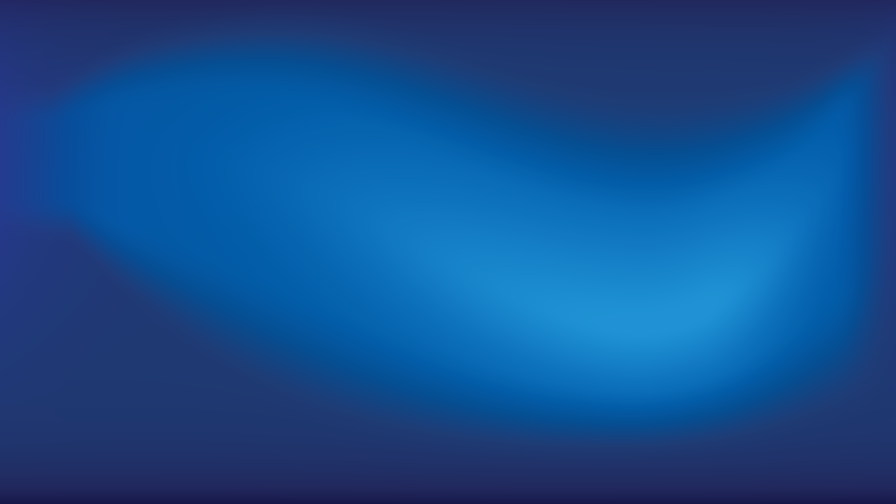
Reproduce this background procedurally as a Shadertoy shader.

```glsl
// A soft glowing blue wave that dips to the right across a navy backdrop.

// Linear 0..1 progress of t between a and b
float span(float a, float b, float t) {
    return clamp((t - a) / (b - a), 0.0, 1.0);
}

// Smooth fall from 1 at a to 0 at b
float fall(float a, float b, float t) {
    return 1.0 - smoothstep(a, b, t);
}

float square(float v) {
    return v * v;
}

// Light level to colour: ink, navy, slate blue, deep blue, azure, sky
vec3 waveColor(float level) {
    vec3 color = mix(vec3(0.06, 0.055, 0.24), vec3(0.13, 0.155, 0.36), span(-0.2, 0.0, level));
    color = mix(color, vec3(0.12, 0.235, 0.46), span(0.0, 0.25, level));
    color = mix(color, vec3(0.02, 0.305, 0.57), span(0.25, 0.45, level));
    color = mix(color, vec3(0.01, 0.365, 0.66), span(0.45, 0.62, level));
    color = mix(color, vec3(0.06, 0.46, 0.75), span(0.62, 0.8, level));
    return mix(color, vec3(0.12, 0.57, 0.83), span(0.8, 1.0, level));
}

void mainImage(out vec4 fragColor, in vec2 fragCoord) {
    vec2 uv = fragCoord / iResolution.xy;
    float x = uv.x;

    // Crest line and the two soft borders of the wave
    float ridge = 0.35 + 0.33 * fall(0.2, 0.72, x) + 5.9 * square(max(x - 0.71, 0.0));
    float upper = 0.687 + 0.22 * fall(0.29, 0.73, x)
                + 3.5 * square(max(x - 0.73, 0.0)) - 2.0 * square(max(0.29 - x, 0.0));
    float lower = 0.155 + (x < 0.7 ? 1.05 : 2.4) * square(x - 0.7);

    // Distance from the crest, 1 at either border
    float offset = uv.y - ridge;
    float reach = offset > 0.0 ? max(upper - ridge, 0.12) : max(ridge - lower, 0.12);
    float away = sqrt(square(offset / reach) + 0.006);

    // Broad body of the wave and the brighter glow along its crest
    float sides = smoothstep(-0.04, 0.15, x) * fall(0.93, 1.01, x);
    float body = 0.35 * sides * fall(0.6, 1.4, away);
    float strength = 0.46 * smoothstep(0.1, 0.72, x) * fall(0.78, 1.0, x);
    float glow = strength * exp(-1.7 * pow(away, 1.5));

    // Backdrop darkens towards the top and the bottom
    float backdrop = 0.22 - 0.22 * exp(-14.0 * (1.0 - uv.y)) - 0.35 * exp(-14.0 * uv.y);
    vec3 color = waveColor(backdrop + body + glow);

    // Violet tint on the left and right rims
    float rim = exp(-12.0 * x) + 0.5 * exp(-25.0 * (1.0 - x));
    color += vec3(0.025, -0.005, 0.1) * rim * exp(-10.0 * square(uv.y - 0.66));

    fragColor = vec4(color, 1.0);
}
```
